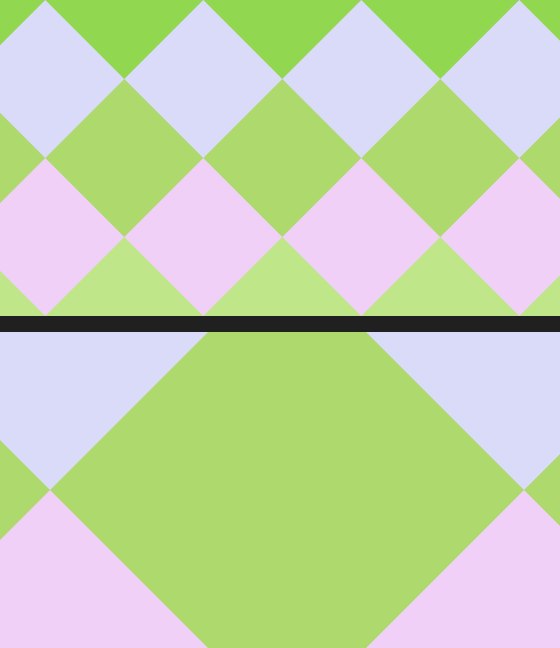
Top: the whole. Bottom: its middle third, enlarged.
This pattern is drawn by a WebGL 2 fragment shader. Its source:

```glsl
#version 300 es
precision highp float;

uniform vec2 u_resolution;
out vec4 fragColor;

// Signed distance to a square standing on its corner
float diamondDistance(vec2 p, float halfDiagonal) {
    return (abs(p.x) + abs(p.y) - halfDiagonal) * 0.70710678;
}

// Flat green for each row, from pale at the bottom to deep at the top
vec3 greenRow(float row) {
    vec3 pale = vec3(0.748, 0.902, 0.533);
    vec3 leaf = vec3(0.678, 0.850, 0.428);
    vec3 deep = vec3(0.573, 0.843, 0.313);
    return row < 0.5 ? pale : row < 1.5 ? leaf : deep;
}

void main() {
    // Canvas height is one unit; each diamond spans half of it
    vec2 p = gl_FragCoord.xy / u_resolution.y;
    float pixel = 1.0 / u_resolution.y;

    // Repeat the diamonds across and down
    vec2 cell = vec2(mod(p.x - 0.1435 + 0.25, 0.5), mod(p.y, 0.5)) - 0.25;
    float d = diamondDistance(cell, 0.25);

    // Pink below, lavender above
    vec3 pink = vec3(0.940, 0.815, 0.970);
    vec3 lavender = vec3(0.856, 0.860, 0.977);
    vec3 diamond = p.y < 0.5 ? pink : lavender;

    // Smooth edge one pixel wide
    float coverage = clamp(0.5 - d / pixel, 0.0, 1.0);
    vec3 color = mix(greenRow(floor(p.y * 2.0 + 0.5)), diamond, coverage);
    fragColor = vec4(color, 1.0);
}
```
